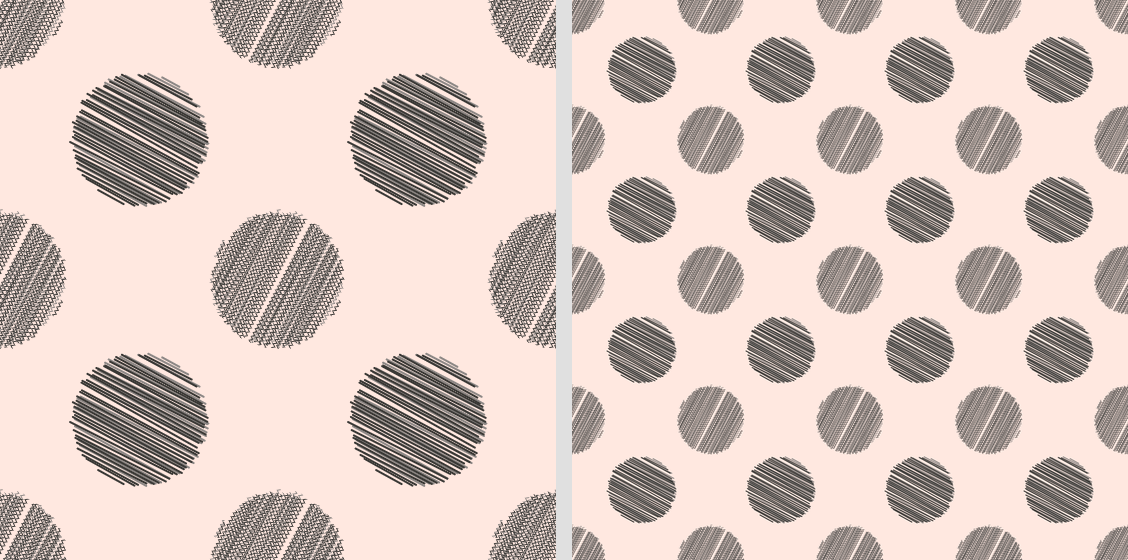
Left, the tile; right, the same tile 2 across and 2 down.
Write a Shadertoy shader that draws this pattern.

```glsl
const vec3 PAPER = vec3(1.0, 0.91, 0.88);
const vec3 GREY = vec3(0.55, 0.53, 0.52);
const vec3 INK = vec3(0.22, 0.215, 0.205);

const float REPEATS = 2.0;
const float RADIUS = 0.232;
const float SPACING = 0.0135;
const float ZIGZAG_PERIOD = 0.0156;

float hash(float n, float seed) {
    return fract(sin(n * 127.1 + seed * 311.7) * 43758.5);
}

// Signed random value in -1..1
float jitter(float n, float seed) {
    return 2.0 * hash(n, seed) - 1.0;
}

float triangleWave(float x) {
    return abs(fract(x) - 0.5) * 4.0 - 1.0;
}

vec2 toStrokeAxes(vec2 p, float angle) {
    vec2 along = vec2(cos(angle), sin(angle));
    return vec2(dot(p, along), dot(p, vec2(-along.y, along.x)));
}

// Coverage of one hatched disc: x runs along the strokes, y across them
float hatch(vec2 q, float seed, float halfWidth, float amplitude, float gap, float skip, float pixel) {
    float steepness = 4.0 * amplitude / ZIGZAG_PERIOD;
    float slant = inversesqrt(1.0 + steepness * steepness);
    float nearest = floor(q.y / SPACING + 0.5);
    float coverage = 0.0;

    for (int k = -2; k <= 2; k++) {
        float i = nearest + float(k);
        float center = (i + 0.3 * jitter(i, seed)) * SPACING;
        if (abs(center) > RADIUS || abs(i) < gap || hash(i, seed + 1.0) < skip) continue;

        // Uneven ends and a slight tilt for each stroke
        float halfLength = sqrt(RADIUS * RADIUS - center * center) + 0.006;
        float shift = 0.010 * jitter(i, seed + 2.0);
        float tilt = 0.022 * jitter(i, seed + 3.0);
        float phase = 0.5 * hash(i, seed + 4.0);

        float wave = amplitude * triangleWave(q.x / ZIGZAG_PERIOD + phase);
        float across = abs(q.y - center - tilt * q.x - wave) * slant;
        float beyond = max(abs(q.x - shift) - halfLength, 0.0);
        float d = length(vec2(across, beyond)) - halfWidth;
        coverage = max(coverage, clamp(0.5 - d / pixel, 0.0, 1.0));
    }
    return coverage;
}

// Grey under-strokes, then dark strokes on top
vec3 drawDisc(vec3 color, vec2 q, float seed, float halfWidth, float amplitude, float inkGap, float pixel) {
    vec2 offset = vec2(0.004, 0.45 * SPACING);
    float under = hatch(q - offset, seed + 10.0, halfWidth, amplitude, 2.0, 0.1, pixel);
    float over = hatch(q, seed, halfWidth, amplitude, inkGap, 0.04, pixel);
    color = mix(color, GREY, under);
    return mix(color, INK, over);
}

void mainImage(out vec4 fragColor, in vec2 fragCoord) {
    vec2 p = fragCoord / iResolution.xy * REPEATS;
    float pixel = REPEATS / min(iResolution.x, iResolution.y);

    // Straight discs fill cell centers, zigzag discs fill cell corners
    vec2 straight = toStrokeAxes(fract(p) - 0.5, radians(-28.0));
    vec2 zigzag = toStrokeAxes(fract(p + 0.5) - 0.5, radians(62.0));

    vec3 color = PAPER;
    color = drawDisc(color, straight, 3.0, 0.0036, 0.0, 0.0, pixel);
    color = drawDisc(color, zigzag, 7.0, 0.0017, 0.005, 1.0, pixel);
    fragColor = vec4(color, 1.0);
}
```
